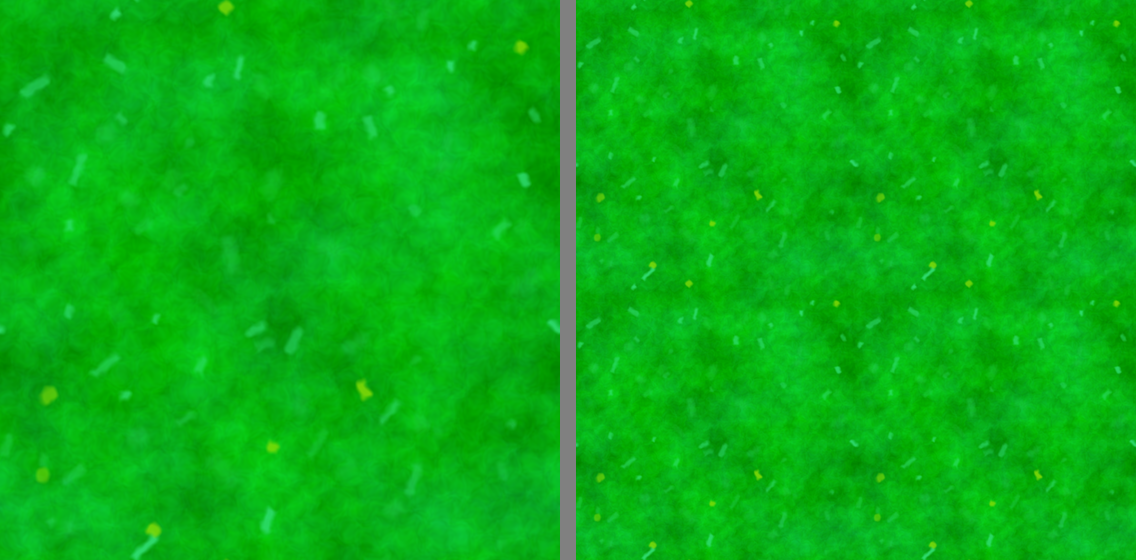
Left: one tile. Right: repeated 2 by 2.
A WebGL 2 fragment shader for this texture:

```glsl
#version 300 es
precision highp float;
// Mottled vivid green with scattered soft mint and yellow flecks, tiling on all sides.

uniform vec2 u_resolution;
out vec4 fragColor;

const vec3 BASE_GREEN = vec3(0.022, 0.684, 0.066);
const vec3 TONE_SHIFT = vec3(0.012, 0.122, 0.045);  // dark to light green
const vec3 COOL_SHIFT = vec3(0.012, 0.018, 0.105);  // warm to bluish green
const vec3 MINT = vec3(0.20, 0.88, 0.48);
const vec3 YELLOW = vec3(0.56, 0.88, 0.03);

const int OCTAVES = 6;
const float BASE_PERIOD = 4.0;
const float PERSISTENCE = 0.78;
const vec2 STREAK_PERIOD = vec2(26.0, 9.0);  // across and along the diagonal
const float STREAK_AMOUNT = 0.35;
const float WARP_PERIOD = 31.0;
const float WARP_AMOUNT = 0.012;
const float RAGGED_PERIOD = 61.0;
const float RAGGED_AMOUNT = 0.006;

const float MINT_CELLS = 10.0;
const float YELLOW_CELLS = 5.0;
const float SMUDGE_CELLS = 8.0;
const float LEAN = 1.0;          // usual fleck direction in radians
const float LEAN_SPREAD = 0.5;
const float MIRRORED_SHARE = 0.35;

float hash(vec2 p, float seed) {
    return fract(sin(dot(p, vec2(127.1, 311.7)) + seed * 74.7) * 43758.5453);
}

// Whole-number wrap, safe against rounding at exact multiples
vec2 wrapCell(vec2 cell, vec2 period) {
    return floor(mod(cell + 0.5, period));
}

vec2 gradientAt(vec2 corner, vec2 period, float seed) {
    float angle = 6.28319 * hash(wrapCell(corner, period), seed);
    return vec2(cos(angle), sin(angle));
}

// Gradient noise that wraps after whole cells; each seed shifts its lattice
float wrapNoise(vec2 uv, vec2 period, float seed) {
    vec2 p = uv * period + vec2(hash(vec2(3.0, 5.0), seed), hash(vec2(7.0, 2.0), seed));
    vec2 i = floor(p);
    vec2 f = p - i;
    vec2 s = f * f * f * (f * (f * 6.0 - 15.0) + 10.0);
    vec2 e = vec2(1.0, 0.0);
    float a = dot(gradientAt(i, period, seed), f);
    float b = dot(gradientAt(i + e, period, seed), f - e);
    float c = dot(gradientAt(i + e.yx, period, seed), f - e.yx);
    float d = dot(gradientAt(i + e.xx, period, seed), f - e.xx);
    return mix(mix(a, b, s.x), mix(c, d, s.x), s.y);
}

float cloud(vec2 uv, float seed) {
    float sum = 0.0;
    float amplitude = 1.0;
    float period = BASE_PERIOD;
    for (int i = 0; i < OCTAVES; i++) {
        sum += amplitude * wrapNoise(uv, vec2(period), seed + float(i));
        amplitude *= PERSISTENCE;
        period *= 2.0;
    }
    return sum;
}

vec2 warp(vec2 uv, float period, float seed) {
    return vec2(wrapNoise(uv, vec2(period), seed), wrapNoise(uv, vec2(period), seed + 1.0));
}

// Coverage of rounded flecks, one at most per cell; sizes are half extents
float flecks(vec2 uv, float cells, float density, vec2 minSize, vec2 maxSize,
             float softness, float faintness, float seed) {
    float edge = softness + 1.0 / min(u_resolution.x, u_resolution.y);
    vec2 home = floor(uv * cells);
    float cover = 0.0;
    for (int n = 0; n < 9; n++) {
        vec2 cell = home + vec2(n % 3 - 1, n / 3 - 1);
        vec2 id = wrapCell(cell, vec2(cells));
        if (hash(id, seed) > density) continue;
        vec2 jitter = vec2(hash(id, seed + 1.0), hash(id, seed + 2.0));
        float angle = LEAN + LEAN_SPREAD * (2.0 * hash(id, seed + 3.0) - 1.0);
        if (hash(id, seed + 4.0) < MIRRORED_SHARE) angle = -angle;
        vec2 size = mix(minSize, maxSize, vec2(pow(hash(id, seed + 5.0), 2.0), hash(id, seed + 6.0)));
        vec2 d = uv - (cell + jitter) / cells;
        vec2 along = vec2(cos(angle), sin(angle));
        vec2 q = abs(vec2(dot(d, along), dot(d, vec2(-along.y, along.x))));
        float radius = 0.8 * min(size.x, size.y);
        float dist = length(max(q - size + radius, 0.0)) - radius;
        float strength = mix(1.0, hash(id, seed + 7.0), faintness);
        cover = max(cover, strength * (1.0 - smoothstep(-edge, edge, dist)));
    }
    return cover;
}

void main() {
    vec2 uv = gl_FragCoord.xy / u_resolution;

    // Mottled ground with faint diagonal strokes
    vec2 ground = uv + WARP_AMOUNT * warp(uv, WARP_PERIOD, 11.0);
    vec2 diagonal = vec2(ground.x - ground.y, ground.x + ground.y);
    float tone = cloud(ground, 21.0) + STREAK_AMOUNT * wrapNoise(diagonal, STREAK_PERIOD, 31.0);
    float cool = cloud(ground, 41.0);
    vec3 color = BASE_GREEN + TONE_SHIFT * tone + COOL_SHIFT * cool;

    // Flecks with uneven outlines, from broad haze to small bright chips
    vec2 ragged = uv + RAGGED_AMOUNT * warp(uv, RAGGED_PERIOD, 61.0);
    float smudge = flecks(ragged, SMUDGE_CELLS, 0.5, vec2(0.014, 0.009), vec2(0.036, 0.016), 0.008, 0.8, 71.0);
    float mint = flecks(ragged, MINT_CELLS, 0.5, vec2(0.008, 0.006), vec2(0.032, 0.009), 0.004, 0.85, 83.0);
    float yellow = flecks(ragged, YELLOW_CELLS, 0.32, vec2(0.010, 0.009), vec2(0.018, 0.012), 0.004, 0.55, 97.0);
    color = mix(color, MINT, 0.28 * smudge);
    color = mix(color, MINT, 0.85 * mint);
    color = mix(color, YELLOW, 0.95 * yellow);

    fragColor = vec4(clamp(color, 0.0, 1.0), 1.0);
}
```
